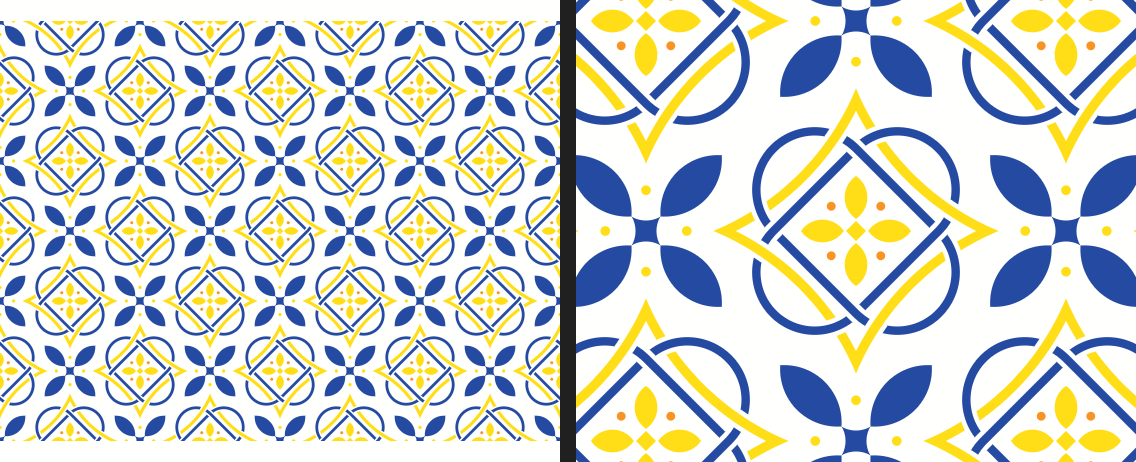
Left: the whole. Right: its middle third, enlarged.
This pattern is drawn by a WebGL 2 fragment shader. Its source:

```glsl
#version 300 es
precision highp float;

uniform vec2 u_resolution;
out vec4 fragColor;

// Layout: one repeat is one unit wide
const float REPEATS_ACROSS = 4.0;
const float REPEATS_DOWN = 3.0;

// Colours
const vec3 PAPER = vec3(1.0, 1.0, 0.998);
const vec3 BLUE = vec3(0.145, 0.290, 0.630);
const vec3 YELLOW = vec3(1.0, 0.870, 0.090);
const vec3 ORANGE = vec3(0.970, 0.580, 0.140);

// Interlaced bands
const float BLUE_HALF_WIDTH = 0.0100;
const float YELLOW_HALF_WIDTH = 0.0112;
const float WEAVE_GAP = 0.0110;
const float LOOP_RADIUS = 0.1390;
const float LOOP_REACH = 0.0983;
const float STAR_CENTRE = 0.580;
const float STAR_RADIUS = 0.639;

// Small yellow flower: centre offset, half length, half width
const vec3 BUD_PETAL = vec3(0.080, 0.051, 0.027);
const float BUD_CORE = 0.024;
const float SEED_OFFSET = 0.059;
const float SEED_RADIUS = 0.0105;

// Large blue flower
const vec3 LEAF = vec3(0.152, 0.103, 0.047);
const float HUB_SIZE = 0.033;
const float HUB_BITE_CENTRE = 0.094;
const float HUB_BITE_RADIUS = 0.069;
const float DOT_OFFSET = 0.097;
const float DOT_RADIUS = 0.0115;

// Offset from the nearest point of a centred square lattice
vec2 latticeOffset(vec2 p) {
    vec2 a = fract(p + 0.5) - 0.5;
    vec2 b = fract(p) - 0.5;
    return abs(a.x) + abs(a.y) < abs(b.x) + abs(b.y) ? a : b;
}

// Fold all eight octants onto the one beside the +x axis
vec2 foldOctant(vec2 p) {
    p = abs(p);
    return p.x > p.y ? p : p.yx;
}

// Pointed leaf lying along x
float leafDistance(vec2 p, vec3 leaf) {
    float radius = (leaf.y * leaf.y + leaf.z * leaf.z) / (2.0 * leaf.z);
    p = abs(p - vec2(leaf.x, 0.0));
    return length(p + vec2(0.0, radius - leaf.z)) - radius;
}

// Outlined stadium along a diagonal
float stadiumBand(vec2 p, vec2 end) {
    float t = clamp(dot(p, end) / dot(end, end), -1.0, 1.0);
    return abs(length(p - end * t) - LOOP_RADIUS) - BLUE_HALF_WIDTH;
}

float coverage(float d, float pixel) {
    return clamp(0.5 - d / pixel, 0.0, 1.0);
}

void main() {
    float pixel = REPEATS_ACROSS / u_resolution.x;
    vec2 p = (gl_FragCoord.xy - 0.5 * u_resolution) * pixel;

    // Medallion: two stadium loops, one passing over the other at each corner
    vec2 m = latticeOffset(p);
    vec2 am = abs(m);
    float falling = stadiumBand(m, LOOP_REACH * vec2(1.0, -1.0));
    float rising = stadiumBand(m, LOOP_REACH * vec2(1.0, 1.0));
    bool upright = am.y > am.x;
    float over = upright ? falling : rising;
    float under = upright ? rising : falling;
    float blue = min(over, max(under, WEAVE_GAP - over));

    // Four-pointed star, woven alternately over and under the loops
    float yellow = abs(length(am - STAR_CENTRE) - STAR_RADIUS) - YELLOW_HALF_WIDTH;
    if (m.x * m.y * (am.x - am.y) > 0.0) {
        blue = max(blue, WEAVE_GAP - yellow);
    } else {
        yellow = max(yellow, WEAVE_GAP - blue);
    }

    // Yellow flower and orange seeds inside the medallion
    yellow = min(yellow, leafDistance(foldOctant(m), BUD_PETAL));
    yellow = min(yellow, (am.x + am.y - BUD_CORE) * sqrt(0.5));
    float orange = length(am - SEED_OFFSET) - SEED_RADIUS;

    // Blue flower between medallions
    vec2 f = latticeOffset(p + vec2(0.5, 0.0));
    vec2 af = abs(f);
    vec2 diagonal = vec2(af.x + af.y, af.y - af.x) * sqrt(0.5);
    vec2 octant = foldOctant(f);
    float hub = max(octant.x - HUB_SIZE,
                    HUB_BITE_RADIUS - length(octant - vec2(HUB_BITE_CENTRE, 0.0)));
    blue = min(blue, min(hub, leafDistance(diagonal, LEAF)));
    yellow = min(yellow, length(octant - vec2(DOT_OFFSET, 0.0)) - DOT_RADIUS);

    // Paint, then trim to the printed band
    vec3 colour = mix(PAPER, YELLOW, coverage(yellow, pixel));
    colour = mix(colour, ORANGE, coverage(orange, pixel));
    colour = mix(colour, BLUE, coverage(blue, pixel));
    float band = coverage(abs(p.y) - 0.5 * REPEATS_DOWN, pixel);
    fragColor = vec4(mix(PAPER, colour, band), 1.0);
}
```
